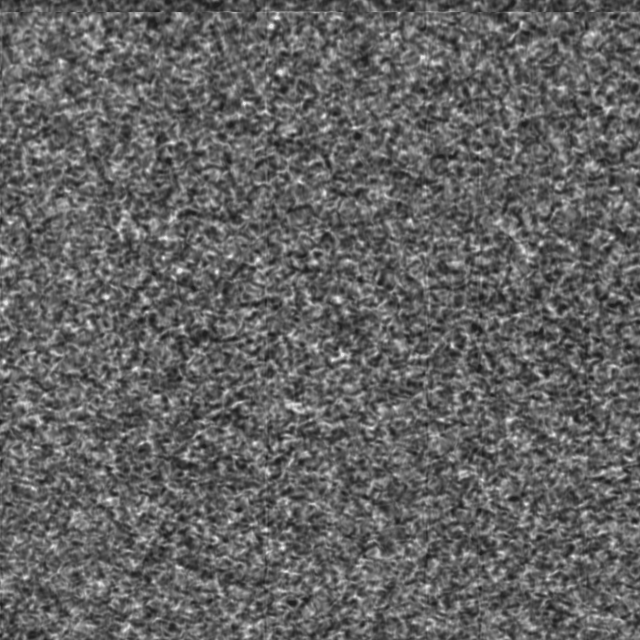
This texture is drawn by a Shadertoy shader. Its source:

```glsl
// Grey, pebbly relief like a grainy scan: layered gradient noise with a slight
// domain warp, toned towards bright peaks. Two faint cracks, vertical scan
// seams and a darker strip along the top edge are laid over it.

vec2 hash2(vec2 cell) {
    vec2 h = vec2(dot(cell, vec2(127.1, 311.7)), dot(cell, vec2(269.5, 183.3)));
    return 2.0 * fract(sin(h) * 43758.5453) - 1.0;
}

float gradientNoise(vec2 p) {
    vec2 i = floor(p), f = fract(p);
    vec2 s = f * f * (3.0 - 2.0 * f);
    vec2 e = vec2(1.0, 0.0);
    float bottom = mix(dot(hash2(i), f), dot(hash2(i + e), f - e), s.x);
    float top = mix(dot(hash2(i + e.yx), f - e.yx), dot(hash2(i + 1.0), f - 1.0), s.x);
    return mix(bottom, top, s.y);
}

mat2 rotation(float a) {
    return mat2(cos(a), sin(a), -sin(a), cos(a));
}

// Grain height, centred on zero
float grain(vec2 p) {
    p += 0.005 * vec2(gradientNoise(p * 45.0 + 7.0), gradientNoise(p * 45.0 + 91.0));
    float h = 0.20 * gradientNoise(rotation(0.3) * p * 24.0);
    h += 0.43 * gradientNoise(rotation(0.6) * p * 64.0 + 17.0);
    h += 0.42 * gradientNoise(rotation(-0.4) * p * 114.0 + 43.0);
    h += 0.13 * gradientNoise(p * vec2(220.0, 130.0) + 71.0);
    return h;
}

// Soft dark line around a height offset, present between two x positions
float crack(float offset, float width, float x, float start, float end) {
    float span = smoothstep(start - 0.03, start + 0.03, x) * (1.0 - smoothstep(end - 0.06, end + 0.06, x));
    return span * exp(-offset * offset / (width * width));
}

void mainImage(out vec4 fragColor, in vec2 fragCoord) {
    vec2 uv = fragCoord / iResolution.xy;
    float pixel = 1.0 / iResolution.y;

    // Grains flatten towards the bottom; the top strip is shifted sideways
    float strip = smoothstep(-pixel, pixel, uv.y - 0.981);
    vec2 p = vec2(uv.x, uv.y * (1.28 - 0.11 * uv.y));
    float h = grain(p + vec2(0.37 * step(0.981, uv.y), 0.0));

    // Tone curve with brighter peaks, and broad uneven lighting
    float shade = 0.378 + 1.06 * h + 0.9 * h * h;
    shade += 0.03 * (0.5 - uv.x) * smoothstep(0.0, 0.5, uv.y);
    shade += 0.05 * gradientNoise(uv * 5.0 + 3.0);

    // Vertical seams at regular columns, broken into fine streaks
    float column = floor(uv.x * 12.0 + 0.5);
    float seamOffset = uv.x - column / 12.0;
    float seam = exp(-pow(seamOffset / 0.005, 2.0)) * smoothstep(-0.2, 0.8, hash2(vec2(column, 5.0)).x);
    shade += 0.28 * seam * gradientNoise(vec2(uv.x * 230.0, uv.y * 55.0));

    // A curved crack, strongest on its left, and a level one near the lower left
    float wobble = 0.004 * gradientNoise(vec2(uv.x * 28.0, 2.5));
    float arc = uv.y - 0.225 - 0.72 * pow(uv.x - 0.55, 2.0) + wobble;
    float level = uv.y - 0.128 + wobble;
    float broken = 0.75 + 0.9 * gradientNoise(vec2(uv.x * 14.0, 8.5));
    float dark = 0.65 * crack(arc, 0.005, uv.x, 0.25, 0.45);
    dark += 0.22 * crack(arc, 0.006, uv.x, 0.45, 0.92);
    dark += 0.50 * crack(level, 0.004, uv.x, -0.1, 0.22);
    shade = mix(shade, 0.17, clamp(dark * broken, 0.0, 1.0));

    // Dark top strip with a broken pale edge
    shade *= 1.0 - 0.24 * strip;
    float edge = 1.0 - smoothstep(0.0005, 0.0005 + 1.5 * pixel, abs(uv.y - 0.981));
    float dashes = smoothstep(-0.15, 0.15, gradientNoise(vec2(uv.x * 16.0, 4.5)));
    shade += 0.13 * edge * dashes * smoothstep(0.15, 0.3, uv.x);

    fragColor = vec4(vec3(clamp(shade, 0.12, 0.9)), 1.0);
}
```
